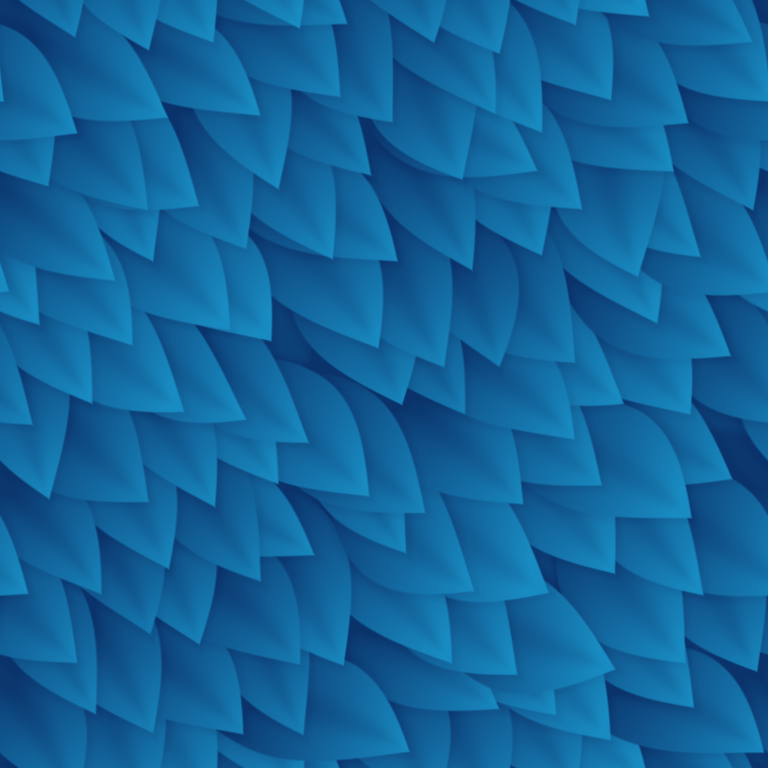
Write a three.js fragment shader that draws this pattern.

```glsl
varying vec2 vUv;

const float PI = 3.14159265;
const float CELLS = 10.0;       // scales across and up the tile
const float SOFTNESS = 0.0018;  // half width of the blended edge
const vec3 DEEP_BLUE = vec3(0.04, 0.20, 0.42);
const vec3 BRIGHT_BLUE = vec3(0.095, 0.55, 0.76);

vec2 hash2(vec2 p) {
  vec3 q = fract(vec3(p.xyx) * vec3(0.1031, 0.1030, 0.0973));
  q += dot(q, q.yzx + 33.33);
  return fract((q.xx + q.yz) * q.zy);
}

float cornerGradient(vec2 corner, vec2 offset, float period) {
  float angle = 2.0 * PI * hash2(mod(corner, period) + 71.0).x;
  return dot(vec2(cos(angle), sin(angle)), offset);
}

// Gradient noise that wraps after a whole number of lattice steps
float gradientNoise(vec2 p, float period) {
  vec2 i = floor(p);
  vec2 f = p - i;
  vec2 s = f * f * f * (f * (f * 6.0 - 15.0) + 10.0);
  vec2 e = vec2(1.0, 0.0);
  float low = mix(cornerGradient(i, f, period),
                  cornerGradient(i + e.xy, f - e.xy, period), s.x);
  float high = mix(cornerGradient(i + e.yx, f - e.yx, period),
                   cornerGradient(i + e.xx, f - e.xx, period), s.x);
  return mix(low, high, s.y);
}

// Coordinates of a scale: x runs back from the tip, y across the midrib
vec2 scaleSpace(vec2 p, float angle, float bend) {
  vec2 back = -vec2(cos(angle), sin(angle));
  vec2 local = vec2(dot(p, back), dot(p, vec2(back.y, -back.x)));
  local.y += bend * local.x * local.x;
  return local;
}

// Half width of the pointed outline at a distance behind the tip
float halfWidth(float along, float len, float width) {
  return width * sin(PI * clamp(along / len, -0.5, 1.5));
}

// Bright tip, dark root and a dark crease that narrows towards the tip
float scaleTone(vec2 local, float outline) {
  float across = local.y / max(outline, 0.004);
  float crease = exp(-10.0 * across * across) * smoothstep(0.0, 0.05, local.x);
  return 0.98 - 4.1 * local.x - 0.15 * crease + 0.04 * clamp(across, -1.0, 1.0);
}

// Lays one scale over the tone beneath it
float paintScale(float below, vec2 p, vec2 cell) {
  vec2 id = mod(cell, CELLS);
  vec2 jitter = hash2(id) - 0.5;
  vec2 turn = hash2(id + 17.0) - 0.5;
  vec2 shape = hash2(id + 43.0) - 0.5;

  float stagger = 0.5 * mod(id.y, 2.0) - 0.25;
  vec2 tip = (cell + 0.5 + vec2(stagger, 0.0) + 0.6 * jitter) / CELLS;
  float drift = gradientNoise(tip * 3.0, 3.0);

  float angle = -0.84 + 0.65 * turn.x + 0.4 * drift;
  vec2 local = scaleSpace(p - tip, angle, 2.4 * turn.y);
  float outline = halfWidth(local.x, 0.30, 0.073 * (1.0 + 0.3 * shape.x));
  float inside = 0.8 * (outline - abs(local.y));

  float shade = 0.07 * smoothstep(-0.014, 0.0, inside);
  float tone = scaleTone(local, outline) + 0.12 * shape.y + 0.22 * drift;
  float cover = smoothstep(-SOFTNESS, SOFTNESS, inside);
  return mix(below - shade, clamp(tone, 0.03, 1.0), cover);
}

void main() {
  vec2 home = floor(vUv * CELLS);
  float tone = 0.15;

  // Paint from the lower right, so upper left scales lie on top
  for (int row = -3; row <= 1; row++) {
    for (int col = 3; col >= -1; col--) {
      tone = paintScale(tone, vUv, home + vec2(float(col), float(row)));
    }
  }

  gl_FragColor = vec4(mix(DEEP_BLUE, BRIGHT_BLUE, clamp(tone, 0.0, 1.0)), 1.0);
}
```
